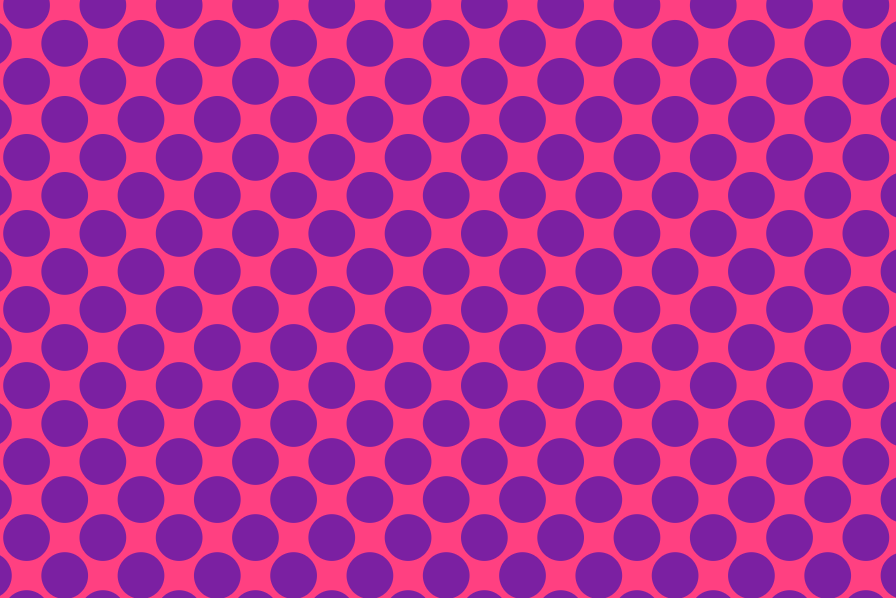
Give the GLSL for this pattern, as a Shadertoy shader.

```glsl
// Staggered polka dots: purple discs on a pink ground.
// Two square lattices, offset by half a cell, are folded to their nearest
// centres; the closer disc gives a signed distance that is smoothed at its edge.

// Distance to the nearest lattice point, for cells of the given size
float latticeDistance(vec2 p, vec2 cell) {
    return length((fract(p / cell + 0.5) - 0.5) * cell);
}

void mainImage(out vec4 fragColor, in vec2 fragCoord) {
    // Canvas is 1.5 wide and 1 high
    vec2 p = fragCoord / iResolution.xy * vec2(1.5, 1.0);
    float pixel = 1.0 / iResolution.y;

    // About 11.74 repeats across and 7.865 down, two dots in each
    vec2 cell = vec2(1.5, 1.0) / vec2(11.743, 7.865);
    vec2 q = p - vec2(0.348, 0.795) * cell;

    // Signed distance to the nearest dot of either lattice
    float centre = min(latticeDistance(q, cell), latticeDistance(q - 0.5 * cell, cell));
    float edge = centre - 0.0391;

    // Flat colours with a one-pixel soft edge
    vec3 pink = vec3(1.0, 0.251, 0.506);
    vec3 purple = vec3(0.482, 0.125, 0.637);
    float dot_mask = clamp(0.5 - edge / pixel, 0.0, 1.0);
    fragColor = vec4(mix(pink, purple, dot_mask), 1.0);
}
```
